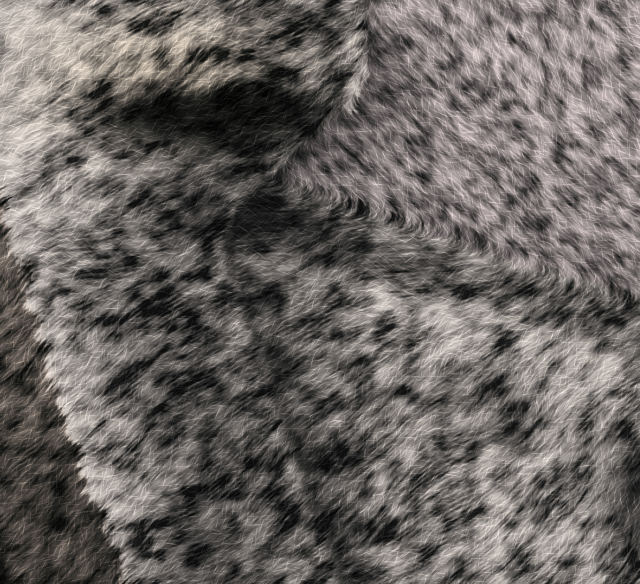
Write a WebGL 1 fragment shader that draws this texture.

```glsl
precision highp float;
// Folded plush fur: a broad roll on the left, a ridge and two slopes on the right.
// Fold curves and soft blobs set the light; noise averaged along the
// lie of the pile forms tufts, and jittered grid cells carry single hairs.
uniform vec2 u_resolution;

float hash(vec2 p) {
  return fract(sin(dot(p, vec2(127.1, 311.7))) * 43758.5453);
}

float noise(vec2 p) {
  vec2 i = floor(p), f = fract(p);
  f = f * f * (3.0 - 2.0 * f);
  return mix(mix(hash(i), hash(i + vec2(1.0, 0.0)), f.x),
             mix(hash(i + vec2(0.0, 1.0)), hash(i + vec2(1.0, 1.0)), f.x), f.y);
}

float blob(vec2 p, vec2 center, vec2 radius) {
  vec2 d = (p - center) / radius;
  return exp(-dot(d, d));
}

// Fold outlines
float rollLeft(float y) { return 0.214 - 0.36 * y + 0.05 * y * y; }
float rollRight(float y) {
  return 0.584 - 0.34 * min(y, 0.57) + 0.24 * smoothstep(0.58, 0.9, y);
}
float ridgeHeight(float x) { return 0.846 - 0.328 * x; }

// Weights of: back cloth, roll, upper slope, lower slope
vec4 regions(vec2 p, float soft) {
  float back = 1.0 - smoothstep(-soft, soft, p.x - rollLeft(p.y));
  float right = smoothstep(-soft, soft, p.x - rollRight(p.y));
  float above = smoothstep(-soft, soft, p.y - ridgeHeight(p.x));
  return vec4(back, (1.0 - back) * (1.0 - right), right * above, right * (1.0 - above));
}

// Lie of the pile, in radians
float pileAngle(vec2 p, vec4 w) {
  float depth = ridgeHeight(p.x) - p.y;
  float lower = 0.15 + 0.5 * smoothstep(0.0, 0.25, depth) + 0.4 * smoothstep(0.75, 1.05, p.x);
  float roll = 0.6 - 0.25 * blob(p, vec2(0.15, 0.65), vec2(0.25, 0.15));
  float swirl = noise(p * 9.0) + 0.5 * noise(p * 24.0 + 7.0) - 0.75;
  return dot(w, vec4(0.9, roll, 2.25, lower)) + 0.6 * swirl;
}

// Broad light and shadow
float rollTone(vec2 p) {
  float t = 0.33 + 0.42 * exp(-max(p.x - rollLeft(p.y), 0.0) / 0.05);
  t += 0.07 * exp(-max(rollRight(p.y) - p.x, 0.0) / 0.03);
  t += 0.42 * blob(p, vec2(0.03, 0.95), vec2(0.17, 0.16));
  t += 0.2 * blob(p, vec2(0.04, 0.74), vec2(0.13, 0.16));
  t += 0.13 * blob(p, vec2(0.3, 0.91), vec2(0.2, 0.05));
  t += 0.4 * blob(p, vec2(0.34, 0.985), vec2(0.06, 0.03));
  t += 0.12 * blob(p, vec2(0.61, 0.92), vec2(0.04, 0.12));
  t -= 0.34 * blob(p, vec2(0.42, 0.81), vec2(0.16, 0.06));
  t -= 0.22 * blob(p, vec2(0.24, 0.81), vec2(0.13, 0.045));
  t -= 0.17 * blob(p, vec2(0.37, 0.65), vec2(0.09, 0.09));
  t -= 0.1 * blob(p, vec2(0.38, 0.3), vec2(0.13, 0.2));
  return t - 0.1 * blob(p, vec2(0.36, 0.05), vec2(0.15, 0.1));
}

float upperTone(vec2 p) {
  float t = 0.5 - 0.3 * exp(-max(p.x - rollRight(p.y), 0.0) / 0.07);
  t += 0.13 * blob(p, vec2(1.06, 0.87), vec2(0.25, 0.22));
  t += 0.25 * blob(p, vec2(0.68, 0.98), vec2(0.07, 0.05));
  t += 0.1 * blob(p, vec2(0.83, 0.96), vec2(0.15, 0.06));
  return t - 0.08 * exp(-max(p.y - ridgeHeight(p.x), 0.0) / 0.05);
}

float lowerTone(vec2 p) {
  float band = (ridgeHeight(p.x) - p.y - 0.065) / 0.045;
  float t = 0.46 - 0.22 * exp(-band * band);
  t -= 0.37 * exp(-max(p.x - rollRight(p.y), 0.0) / 0.1);
  t += 0.13 * blob(p, vec2(0.67, 0.49), vec2(0.13, 0.08));
  t += 0.12 * blob(p, vec2(0.85, 0.46), vec2(0.12, 0.07));
  t += 0.2 * blob(p, vec2(1.03, 0.36), vec2(0.12, 0.12));
  t += 0.12 * blob(p, vec2(0.82, 0.12), vec2(0.2, 0.13));
  t -= 0.12 * blob(p, vec2(0.86, 0.27), vec2(0.08, 0.07));
  return t - 0.34 * blob(p, vec2(1.09, 0.17), vec2(0.055, 0.12));
}

float tone(vec2 p, vec4 w) {
  float back = 0.2 + 0.09 * smoothstep(0.1, 0.6, p.y);
  return max(dot(w, vec4(back, rollTone(p), upperTone(p), lowerTone(p))), 0.06);
}

// Noise smeared along a direction, centred on zero
float smear(vec2 p, vec2 dir, float freq, float reach) {
  float sum = 0.0;
  for (int i = -5; i <= 5; i++) sum += noise((p + dir * reach * float(i) / 5.0) * freq);
  return sum / 11.0 - 0.5;
}

// Thin hairs scattered on a jittered grid
float hairs(vec2 p, float angle, float cell, float seed) {
  vec2 id = floor(p / cell);
  float cover = 0.0;
  for (int j = -1; j <= 1; j++) for (int i = -1; i <= 1; i++) {
    vec2 c = id + vec2(float(i), float(j));
    float r = hash(c + seed);
    vec2 center = (c + 0.2 + 0.6 * vec2(r, hash(c + seed + 31.0))) * cell;
    float a = angle + 1.7 * (hash(c + seed + 57.0) - 0.5);
    vec2 dir = vec2(cos(a), sin(a)), d = p - center;
    float along = dot(d, dir);
    float across = abs(dot(d, vec2(-dir.y, dir.x)) + along * along * (r - 0.5) * 8.0);
    float line = 1.0 - smoothstep(0.0002, 0.0017, across);
    cover = max(cover, line * (1.0 - smoothstep(0.5, 1.0, abs(along) / cell)) * (0.2 + 0.8 * r));
  }
  return cover;
}

void main() {
  vec2 p = gl_FragCoord.xy / u_resolution.y;
  float angle = pileAngle(p, regions(p, 0.03));
  vec2 dir = vec2(cos(angle), sin(angle));
  float strand = smear(p, dir, 290.0, 0.01);
  float coarse = smear(p, dir, 40.0, 0.024) + 0.3 * (noise(p * 40.0) - noise((p + dir * 0.016) * 40.0));
  float fine = smear(p, dir, 80.0, 0.009);

  // Ragged fold edges follow the tufts
  vec2 q = p + dir * (0.05 * strand + 0.04 * coarse);
  vec4 w = regions(q, 0.012);
  float light = tone(q, w);
  float contrast = dot(w, vec4(0.8, 1.0, 0.65, 0.85)) * (1.0 - 0.65 * smoothstep(0.5, 0.9, light));
  float tuft = mix(coarse + 0.6 * fine, fine * 1.2 + 0.15 * coarse, w.z);
  light *= max(1.0 + contrast * (2.1 * tuft + 2.5 * strand), 0.15);

  // Single hairs catch the light
  for (int k = 0; k < 3; k++) {
    float seed = float(k) * 19.0;
    float h = hairs(p + seed * 0.013, angle, 0.011 + 0.002 * float(k), seed);
    light = mix(light, light * 1.5 + 0.07, 0.6 * h);
  }
  light = 0.95 * (1.0 - exp(-light * (1.05 + 0.4 * light)));

  // Cool shadows, warm pile, a rosier upper slope
  vec3 tint = mix(vec3(0.97, 1.02, 0.98), vec3(1.03, 0.99, 0.96), smoothstep(0.08, 0.3, light));
  tint *= mix(vec3(1.0), vec3(1.04, 0.99, 0.95), w.x);
  tint *= mix(vec3(1.0), vec3(1.01, 0.98, 1.01), w.z);
  tint *= mix(vec3(1.0), vec3(1.03, 1.0, 0.94), w.y * blob(p, vec2(0.3, 0.87), vec2(0.22, 0.12)));
  gl_FragColor = vec4(clamp(light * tint, 0.0, 1.0), 1.0);
}
```
